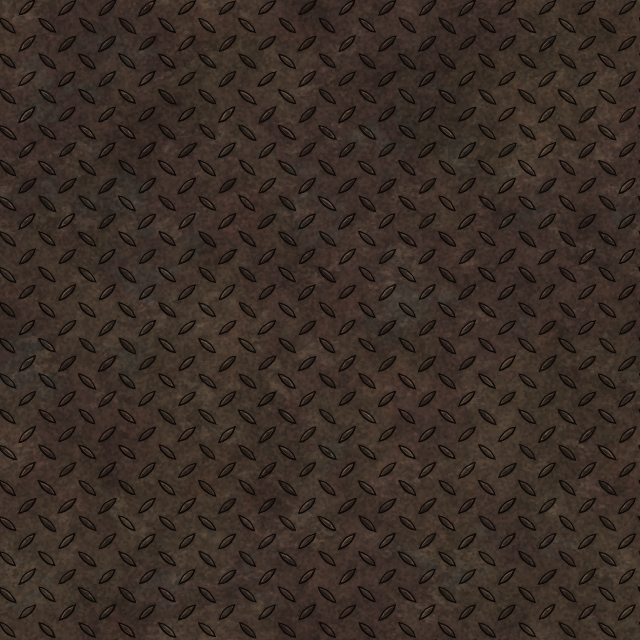
Give the GLSL for this texture, as a Shadertoy shader.

```glsl
const vec2 GRID = vec2(16.0, 18.0);       // lozenge pairs across and down
const vec2 WEAR_PERIOD = vec2(8.0, 9.0);  // wear recurs after this many cells
const vec2 HALF_SIZE = vec2(0.0168, 0.0049);
const float LINE_HALF = 0.00100;
const float TILT = 0.72;

const vec3 UMBER = vec3(0.238, 0.181, 0.158);
const vec3 OLIVE = vec3(0.250, 0.203, 0.163);
const vec3 RUST = vec3(0.310, 0.215, 0.175);
const vec3 PATINA = vec3(0.235, 0.235, 0.210);
const vec3 DUST = vec3(0.380, 0.315, 0.265);
const vec3 GROOVE = vec3(0.045, 0.028, 0.020);

vec3 hash3(vec2 p) {
    vec3 q = fract(vec3(p.xyx) * vec3(0.1031, 0.1030, 0.0973));
    q += dot(q, q.yxz + 33.33);
    return fract((q.xxy + q.yzz) * q.zyx);
}

// Cellular noise with softly blended cell values, tiling after "period" cells
float softCells(vec2 p, vec2 period, float seed) {
    vec2 base = floor(p), f = p - base;
    float total = 0.0, weight = 0.0;
    for (int y = -1; y <= 1; y++)
    for (int x = -1; x <= 1; x++) {
        vec2 o = vec2(x, y);
        vec3 h = hash3(mod(base + o, period) + seed);
        vec2 d = o + h.xy - f;
        float w = exp(-6.0 * dot(d, d));
        total += w * h.z;
        weight += w;
    }
    return total / weight;
}

float layeredCells(vec2 uv, vec2 frequency, float roughness, float seed) {
    float total = 0.0, weight = 0.0, amplitude = 1.0;
    for (int i = 0; i < 5; i++) {
        total += amplitude * softCells(uv * frequency, frequency, seed);
        weight += amplitude;
        amplitude *= roughness;
        frequency *= 2.0;
        seed += 17.0;
    }
    return total / weight;
}

// Pointed lens: the overlap of two circles, long axis along x
float lens(vec2 p, vec2 halfSize) {
    float shift = (halfSize.x * halfSize.x - halfSize.y * halfSize.y) / (2.0 * halfSize.y);
    return length(abs(p) + vec2(0.0, shift)) - shift - halfSize.y;
}

float band(float d, float halfWidth, float blur) {
    return 1.0 - smoothstep(halfWidth - blur, halfWidth + blur, abs(d));
}

vec3 metal(vec2 uv) {
    vec2 warped = uv + 0.008 * sin(6.2832 * (uv.yx * vec2(5.0, 4.0) + vec2(0.1, 0.4)));
    float tone = layeredCells(warped, vec2(7.0), 0.88, 3.0);
    float hue = layeredCells(warped, vec2(5.0, 4.0), 0.75, 41.0);
    float stain = layeredCells(warped, vec2(9.0, 11.0), 0.80, 83.0);
    float scuff = layeredCells(warped, vec2(18.0, 28.0), 0.80, 127.0);
    float grain = softCells(uv * 250.0, vec2(250.0), 7.0);

    vec3 color = mix(UMBER, OLIVE, smoothstep(0.38, 0.62, hue));
    color = mix(color, RUST, 0.35 * smoothstep(0.57, 0.74, stain));
    color = mix(color, PATINA, 0.45 * smoothstep(0.40, 0.25, stain));
    color = mix(color, DUST, 0.40 * smoothstep(0.57, 0.75, scuff));
    return color * (0.99 + 0.65 * (tone - 0.5) + 0.30 * (grain - 0.5));
}

// One lattice of raised lozenges, tilted by "angle"
vec3 stamp(vec3 color, vec2 uv, vec2 phase, float angle, float seed, float pixel) {
    vec2 cell = uv * GRID - phase;
    vec2 id = floor(cell + 0.5);
    vec3 wear = hash3(mod(id, WEAR_PERIOD) + seed);
    vec2 local = (cell - id) / GRID + 0.0012 * (wear.xy - 0.5);
    angle += 0.10 * (wear.z - 0.5);
    vec2 axis = vec2(cos(angle), sin(angle));
    vec2 p = vec2(dot(local, axis), dot(local, vec2(-axis.y, axis.x)));

    float chips = softCells(uv * 170.0, vec2(170.0), seed);
    float d = lens(p, HALF_SIZE * (0.96 + 0.08 * wear.y)) + 0.0009 * (chips - 0.5);
    float side = smoothstep(-0.004, 0.004, p.y);
    float blur = max(0.5 * pixel, 0.0005);

    // Soft dirt around the base, then the bevelled top
    color *= 1.0 - 0.22 * exp(-max(d, 0.0) / 0.0018);
    float inside = smoothstep(blur, -blur, d);
    color *= mix(1.0, mix(0.80, 1.22, side) + 0.25 * (wear.x - 0.5), inside);

    // Worn crease along the top
    float crease = band(p.y + 0.0010 + 0.0012 * (chips - 0.5), 0.0006, blur);
    color *= 1.0 - 0.45 * crease * smoothstep(-0.0010, -0.0025, d) * wear.y;

    // Rubbed highlight inside the rim and dark groove around it
    float glint = band(d + 0.0023, 0.0006, blur) * mix(0.35, 1.0, side);
    color += DUST * glint * (0.16 + 0.50 * wear.z * wear.z) * smoothstep(0.2, 0.7, chips);
    float groove = band(d, LINE_HALF * mix(1.25, 0.88, side), blur);
    return mix(color, GROOVE, groove * (0.86 + 0.14 * wear.x));
}

void mainImage(out vec4 fragColor, in vec2 fragCoord) {
    vec2 uv = fragCoord / iResolution.xy;
    float pixel = 1.0 / min(iResolution.x, iResolution.y);
    vec3 color = metal(uv);
    color = stamp(color, uv, vec2(0.18, 0.28), -TILT, 11.0, pixel);
    color = stamp(color, uv, vec2(0.68, 0.78), TILT, 59.0, pixel);
    fragColor = vec4(color, 1.0);
}
```
